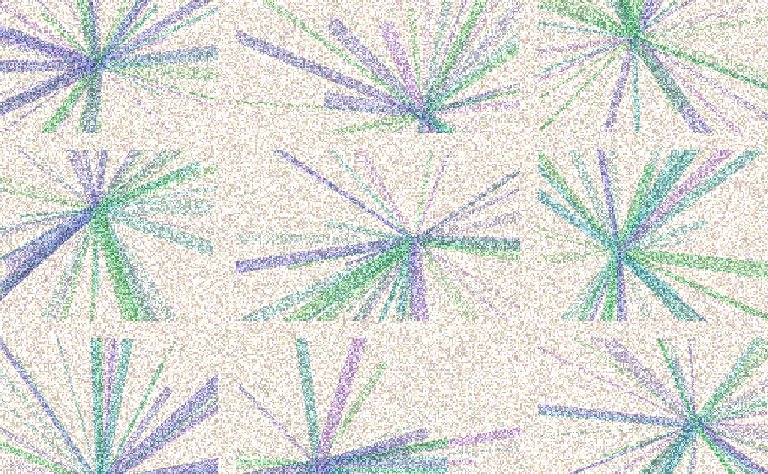
Write a WebGL 1 fragment shader that draws this pattern.

```glsl
precision highp float;
// Grid of panels, each filled with translucent ray bursts, under coarse grain.
uniform vec2 u_resolution;

// Lengths are in units of the canvas height.
const vec2 PITCH = vec2(0.637, 0.397);
const vec2 PANEL = vec2(0.599, 0.361);
const vec2 GRID_CENTER = vec2(-0.0127, 0.003);
const vec2 HUB_MIN = vec2(0.28, 0.07);   // hub range, as a fraction of the panel
const vec2 HUB_MAX = vec2(0.76, 0.69);
const int RAY_COUNT = 42;
const vec2 RAY_LENGTH = vec2(0.14, 0.65);
const vec2 RAY_WIDTH = vec2(0.006, 0.040);
const vec2 RAY_ALPHA = vec2(0.22, 0.62);
const float TAPER = 0.75;                // width at the hub relative to the tip
const float GRAIN_ROWS = 316.0;
const float GRAIN_LIGHT = 0.48;
const float GRAIN_TINT = 0.12;
const float SEED = 17.0;
const float TAU = 6.28319;

const vec3 PAPER = vec3(1.0, 0.95, 0.905);
const vec3 GREEN = vec3(0.47, 0.77, 0.54);
const vec3 TEAL = vec3(0.40, 0.71, 0.70);
const vec3 INDIGO = vec3(0.46, 0.48, 0.75);
const vec3 LILAC = vec3(0.71, 0.58, 0.83);

vec4 hash4(vec3 p) {
  vec4 q = fract(p.xyzx * vec4(0.1031, 0.1030, 0.0973, 0.1099));
  q += dot(q, q.wzxy + 33.33);
  return fract((q.xxyz + q.yzzw) * q.zywx);
}

vec3 rayColor(float pick, float shade) {
  vec3 c = GREEN;
  c = mix(c, TEAL, step(0.34, pick));
  c = mix(c, INDIGO, step(0.62, pick));
  c = mix(c, LILAC, step(0.88, pick));
  return c + (shade - 0.5) * 0.10;
}

// Coverage of a blunt strip running from the origin along dir.
float rayMask(vec2 p, vec2 dir, float len, float width, float px) {
  float along = dot(p, dir);
  float across = abs(dot(p, vec2(-dir.y, dir.x)));
  float halfWidth = 0.5 * width * mix(TAPER, 1.0, clamp(along / len, 0.0, 1.0));
  float d = max(across - halfWidth, max(-along, along - len));
  return clamp(0.5 - d / px, 0.0, 1.0);
}

vec3 burst(vec2 p, vec2 cell, float px) {
  vec3 color = PAPER;
  for (int i = 0; i < RAY_COUNT; i++) {
    float id = float(i) + 1.0;
    vec4 a = hash4(vec3(cell, id));
    vec4 b = hash4(vec3(cell + 71.0, id));
    float angle = TAU * a.x;
    float len = mix(RAY_LENGTH.x, RAY_LENGTH.y, a.y);
    float width = mix(RAY_WIDTH.x, RAY_WIDTH.y, a.z * a.z);
    float alpha = mix(RAY_ALPHA.x, RAY_ALPHA.y, a.w);
    float mask = rayMask(p, vec2(cos(angle), sin(angle)), len, width, px);
    color = mix(color, rayColor(b.x, b.y), mask * alpha);
  }
  return color;
}

void main() {
  float px = 1.0 / u_resolution.y;
  vec2 p = (gl_FragCoord.xy - 0.5 * u_resolution) * px - GRID_CENTER;

  // Panel layout
  vec2 grid = p / PITCH + 0.5;
  vec2 cell = floor(grid) + SEED;
  vec2 local = (fract(grid) - 0.5) * PITCH;
  vec2 edge = abs(local) - 0.5 * PANEL;
  float inside = clamp(0.5 - max(edge.x, edge.y) / px, 0.0, 1.0);

  // Rays around a hub that wanders from panel to panel
  vec2 hub = (mix(HUB_MIN, HUB_MAX, hash4(vec3(cell, 0.0)).xy) - 0.5) * PANEL;
  vec3 color = mix(PAPER, burst(local - hub, cell, px), inside);

  // Grain
  vec4 grain = hash4(vec3(floor(gl_FragCoord.xy * px * GRAIN_ROWS), 5.0)) - 0.5;
  color += grain.w * GRAIN_LIGHT + grain.xyz * GRAIN_TINT;

  gl_FragColor = vec4(clamp(color, 0.0, 1.0), 1.0);
}
```
